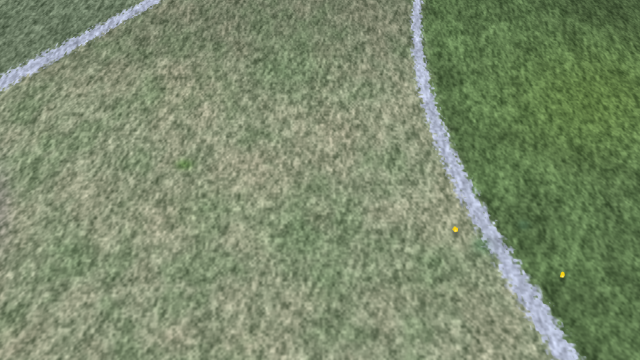
Give the GLSL for this texture, as a Shadertoy shader.

```glsl
// A worn meadow seen at a slant, crossed by two chalk lines, with lusher turf on the right.
// Layered value noise in perspective space makes blades and mottling; soft blobs place
// dry and lush patches, and polynomial curves carry the grainy paint.

const vec3 MEADOW = vec3(0.540, 0.580, 0.475);
const vec3 TURF   = vec3(0.355, 0.455, 0.295);
const vec3 SHADE  = vec3(0.400, 0.465, 0.375);
const vec3 STRAW  = vec3(0.640, 0.620, 0.530);
const vec3 LUSH   = vec3(0.420, 0.520, 0.375);
const vec3 LIME   = vec3(0.390, 0.500, 0.250);
const vec3 SOIL   = vec3(0.490, 0.480, 0.460);
const vec3 CHALK  = vec3(0.720, 0.750, 0.850);
const vec3 PETAL  = vec3(0.980, 0.830, 0.080);
const float TILT = 0.45;            // perspective shrink toward the top
const float BLADE_SCALE = 72.0;     // blades per canvas height at the bottom
const float BLADE_CONTRAST = 0.95;
const float CLUMP_CONTRAST = 0.24;

// Patches: centre x, centre y, radius
const vec3 DRY_SPOTS[7] = vec3[7](
    vec3(0.72, 0.51, 0.10), vec3(0.69, 0.05, 0.07), vec3(0.49, 0.06, 0.06),
    vec3(0.05, 0.05, 0.07), vec3(0.52, 0.75, 0.10), vec3(0.45, 0.40, 0.10),
    vec3(0.93, 0.64, 0.07));
const vec3 LUSH_SPOTS[8] = vec3[8](
    vec3(0.92, 0.20, 0.06), vec3(0.82, 0.36, 0.11), vec3(0.42, 0.74, 0.05),
    vec3(0.83, 0.82, 0.11), vec3(0.13, 0.61, 0.03), vec3(0.58, 0.42, 0.06),
    vec3(1.20, 0.24, 0.10), vec3(0.20, 0.30, 0.07));

float hash(vec2 p) {
    vec3 q = fract(vec3(p.xyx) * 0.1031);
    q += dot(q, q.yzx + 33.33);
    return fract((q.x + q.y) * q.z);
}

float noise(vec2 p) {
    vec2 i = floor(p), f = fract(p);
    f = f * f * (3.0 - 2.0 * f);
    return mix(mix(hash(i), hash(i + vec2(1, 0)), f.x),
               mix(hash(i + vec2(0, 1)), hash(i + vec2(1, 1)), f.x), f.y);
}

float fbm(vec2 p) {
    float sum = 0.0, amp = 0.5;
    for (int i = 0; i < 4; i++) {
        sum += amp * noise(p);
        p = mat2(1.6, 1.2, -1.2, 1.6) * p + 7.3;
        amp *= 0.5;
    }
    return sum / 0.9375;
}

// Ground coordinates: even spacing underfoot, finer toward the top
vec2 ground(vec2 p) {
    float s = 1.0 - TILT * p.y;
    return vec2((p.x - 0.89) / s, -log(s) / TILT) + 3.0;
}

// Short upright strokes leaning either way, plus fine speckle
float blades(vec2 g) {
    vec2 a = vec2(g.x - g.y * 0.30, g.y * 0.55);
    vec2 b = vec2(g.x + g.y * 0.20, g.y * 0.70);
    return 0.36 * noise(a * BLADE_SCALE) + 0.32 * noise(b * BLADE_SCALE * 1.3 + 41.0)
         + 0.32 * noise(g * BLADE_SCALE * 1.8 + 17.0);
}

float blob(vec2 p, vec2 c, vec2 r) {
    vec2 d = (p - c) / r;
    return exp(-dot(d, d));
}

// Signed horizontal distance to the curved right line
float rightLine(vec2 p) {
    float d = 1.0 - p.y;
    return p.x - (1.160 + d * (-0.10 + d * (0.83 - 0.31 * d)));
}

// Grainy paint: coverage falls off from the middle, broken up by grain
float paint(float dist, float halfWidth, float grain) {
    float t = abs(dist) / halfWidth + (grain - 0.5) * 0.9;
    return 1.0 - smoothstep(0.50, 1.20, t);
}

vec3 flower(vec3 col, vec2 p, vec2 c) {
    float r = length(p - c) + 0.005 * (noise(p * 160.0) - 0.5);
    col = mix(col, col * 0.7, blob(p, c - vec2(0.0, 0.010), vec2(0.010)));
    col = mix(col, PETAL, 1.0 - smoothstep(0.005, 0.010, r));
    return mix(col, vec3(1.0, 0.95, 0.65), 0.7 * blob(p, c - vec2(0.0, 0.004), vec2(0.003)));
}

void mainImage(out vec4 fragColor, in vec2 fragCoord) {
    vec2 p = fragCoord / iResolution.y;
    p.x *= 1.7778 * iResolution.y / iResolution.x;
    vec2 g = ground(p);
    float blade = blades(g), mottle = fbm(g * 11.0), clump = fbm(g * 30.0 + 9.0);
    float ragged = 0.3 + 1.4 * clump;
    float side = rightLine(p);
    float leftSide = p.y - (0.767 + 0.54 * p.x);

    // Broad ground tones
    vec3 col = mix(MEADOW, LUSH, 0.40 * smoothstep(0.50, 0.75, mottle));
    col = mix(col, STRAW, 0.30 * smoothstep(0.50, 0.28, mottle));
    col *= 1.0 - 0.14 * smoothstep(0.65, 1.0, p.y);
    for (int i = 0; i < 7; i++) {
        vec3 s = DRY_SPOTS[i];
        col = mix(col, STRAW, clamp(0.42 * ragged * blob(p, s.xy, s.z * vec2(1.2, 0.8)), 0.0, 1.0));
    }
    for (int i = 0; i < 8; i++) {
        vec3 s = LUSH_SPOTS[i];
        col = mix(col, LUSH, clamp(0.48 * ragged * blob(p, s.xy, s.z * vec2(1.1, 0.9)), 0.0, 1.0));
    }
    col = mix(col, SOIL, 0.6 * blob(p, vec2(0.0, 0.43), vec2(0.035, 0.13)));

    // Lusher turf right of the curve, shaded corner beyond the left line
    vec3 turf = TURF * mix(0.92, 1.08, smoothstep(0.3, 0.7, mottle));
    turf = mix(turf, LIME, 0.6 * blob(p, vec2(1.66, 0.72), vec2(0.25, 0.16)));
    turf *= 1.0 - 0.22 * smoothstep(0.85, 1.0, p.y) * smoothstep(1.3, 1.75, p.x);
    turf *= 1.0 - 0.08 * smoothstep(0.35, 0.0, p.y);
    col = mix(col, turf, smoothstep(-0.03, 0.05, side + 0.05 * (clump - 0.5)));
    col = mix(col, SHADE, 0.85 * smoothstep(-0.02, 0.04, leftSide));

    // Bright tuft, broad leaves and blade relief with paler tips
    col = mix(col, vec3(0.45, 0.62, 0.33), 0.7 * blob(p, vec2(0.512, 0.543), vec2(0.022, 0.014)));
    float leaves = blob(p, vec2(1.343, 0.317), vec2(0.030, 0.022))
                 + blob(p, vec2(1.454, 0.375), vec2(0.016, 0.012));
    col = mix(col, vec3(0.30, 0.42, 0.30), clamp(leaves * ragged, 0.0, 0.75));
    float relief = BLADE_CONTRAST * (blade - 0.5) + CLUMP_CONTRAST * (clump - 0.5);
    col *= 1.0 + relief * vec3(1.04, 0.92, 1.06);

    // Chalk lines and flowers
    float grain = noise(g * 115.0 + 5.0);
    float chalk = paint(side, 0.014 + 0.028 * (1.0 - p.y), grain);
    chalk = max(chalk, paint(leftSide, max(0.024 - 0.022 * p.x, 0.010), grain));
    chalk *= 1.0 - 0.6 * clamp(leaves * clump, 0.0, 1.0);
    col = mix(col, CHALK * (0.72 + 0.56 * blade), 0.92 * chalk);
    col = flower(col, p, vec2(1.266, 0.363));
    col = flower(col, p, vec2(1.563, 0.236));

    fragColor = vec4(clamp(col, 0.0, 1.0), 1.0);
}
```
